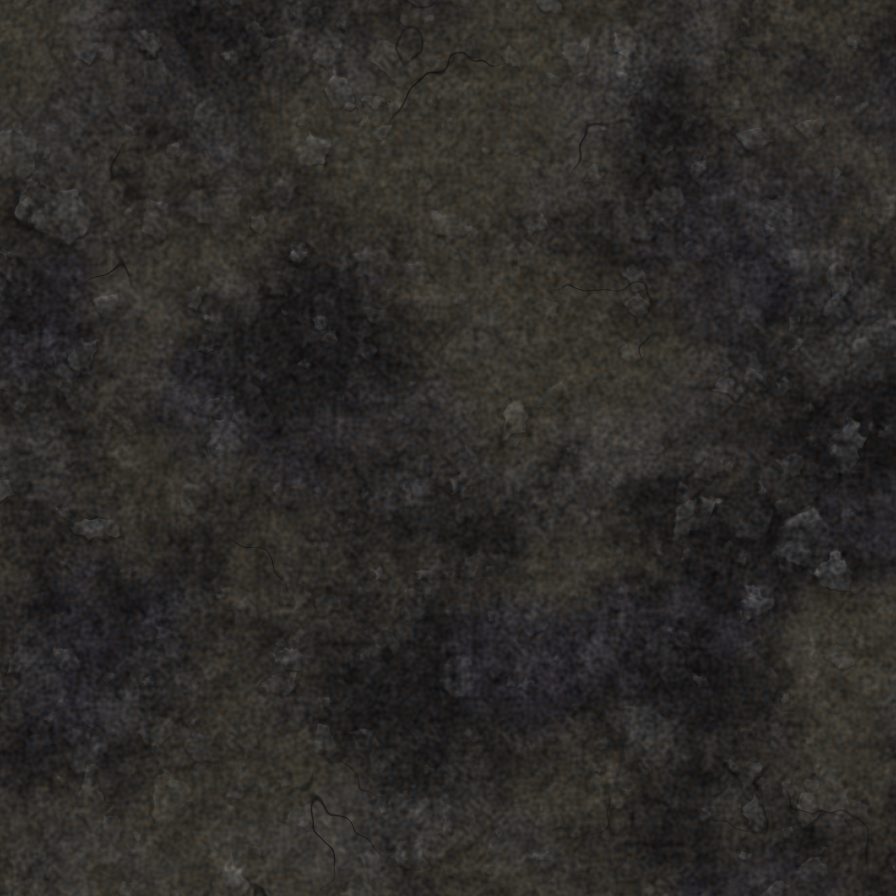
Write a three.js fragment shader that draws this texture.

```glsl
// Dark stony ground: olive loam, grey dust and sooty violet patches from gradient
// noise, strewn with worn angular stones of several sizes (random half-planes
// per grid cell), then thin broken cracks, clumps and a crisp coloured grain.

#define SOOT vec3(0.112, 0.106, 0.107)
#define LOAM vec3(0.218, 0.204, 0.173)
#define VIOLET vec3(0.165, 0.156, 0.178)
#define DUST vec3(0.235, 0.230, 0.230)
#define SLATE vec3(0.305, 0.310, 0.315)
#define PATCH_SCALE 3.4
#define STONE_EDGE 0.0022
#define STONE_OPACITY 0.85
#define CRACK_WIDTH 0.016
#define CLUMP_CONTRAST 0.48
#define GRAIN_CONTRAST 0.62
#define TINT_CONTRAST 0.030

varying vec2 vUv;

vec2 hash2(vec2 p) {
  vec3 q = fract(p.xyx * vec3(0.1031, 0.1030, 0.0973));
  q += dot(q, q.yzx + 33.33);
  return fract((q.xx + q.yz) * q.zy);
}

float cornerSlope(vec2 cell, vec2 offset) {
  return dot(hash2(cell) * 2.0 - 1.0, offset);
}

float gradientNoise(vec2 p) {
  vec2 i = floor(p), f = fract(p);
  vec2 u = f * f * f * (f * (f * 6.0 - 15.0) + 10.0);
  vec2 e = vec2(1.0, 0.0);
  float low = mix(cornerSlope(i, f), cornerSlope(i + e, f - e), u.x);
  float high = mix(cornerSlope(i + e.yx, f - e.yx), cornerSlope(i + 1.0, f - 1.0), u.x);
  return mix(low, high, u.y);
}

float fbm(vec2 p) {
  float sum = 0.0, amplitude = 1.0;
  for (int i = 0; i < 5; i++) {
    sum += amplitude * gradientNoise(p);
    p = mat2(1.6, 1.2, -1.2, 1.6) * p + 17.3;
    amplitude *= 0.55;
  }
  return sum;
}

// Signed distance to an irregular convex pentagon
float chipDistance(vec2 q, float radius, vec2 seed) {
  float d = -1.0;
  for (int k = 0; k < 5; k++) {
    vec2 h = hash2(seed + float(k) * 7.7);
    float angle = (float(k) + 0.7 * h.x) * 1.2566;
    d = max(d, dot(q, vec2(cos(angle), sin(angle))) - radius * (0.65 + 0.5 * h.y));
  }
  return d;
}

// Lays one size of scattered stones over the ground colour
vec3 addStones(vec3 ground, vec2 uv, float scale, float density, float opacity) {
  vec2 p = uv * scale + scale * 1.7;
  vec2 rough = vec2(gradientNoise(p * 3.5), gradientNoise(p * 3.5 + 31.0));
  rough += 0.6 * vec2(gradientNoise(p * 9.0), gradientNoise(p * 9.0 + 17.0));
  float wear = smoothstep(-0.3, 0.3, fbm(p * 2.2 + 50.0));
  float soft = STONE_EDGE * scale;
  for (int y = -1; y <= 1; y++) {
    for (int x = -1; x <= 1; x++) {
      vec2 cell = floor(p) + vec2(x, y);
      vec2 place = hash2(cell + 3.1), kind = hash2(cell + 61.7), look = hash2(cell + 113.3);
      if (kind.x > density) continue;
      vec2 offset = p - cell - 0.2 - 0.6 * place + 0.13 * rough;
      float turn = look.x * 6.2832;
      vec2 q = mat2(cos(turn), sin(turn), -sin(turn), cos(turn)) * offset;
      q.x *= 1.0 + 0.8 * place.x;
      float d = chipDistance(q, mix(0.20, 0.42, kind.y), cell + 211.0);
      float body = smoothstep(soft, -soft, d);
      float strength = opacity * mix(0.15, 1.0, look.y * look.y) * mix(0.3, 1.0, wear);
      float shadow = smoothstep(0.15, 0.0, d) * (1.0 - body) * smoothstep(0.3, -0.2, offset.y);
      float rim = smoothstep(0.06, 0.0, abs(d + 0.03)) * smoothstep(-0.1, 0.25, offset.y);
      float facet = 0.88 + 0.55 * dot(offset, vec2(-0.4, 0.9)) + 0.18 * rim;
      vec3 stone = mix(SLATE, ground * 1.5, 0.1 + 0.6 * place.y) * facet;
      ground *= 1.0 - 0.55 * strength * shadow;
      ground = mix(ground, stone, body * strength);
    }
  }
  return ground;
}

void main() {
  vec2 uv = vUv;

  // Broad earth patches
  float loam = smoothstep(-0.36, 0.36, fbm(uv * PATCH_SCALE + 4.6));
  float violet = smoothstep(-0.05, 0.35, fbm(uv * 4.2 + 23.0)) * (1.0 - 0.7 * loam);
  float dust = smoothstep(0.0, 0.5, fbm(uv * 7.0 + 62.0));
  vec3 color = mix(SOOT, LOAM, loam);
  color = mix(color, VIOLET, 0.7 * violet);
  color = mix(color, DUST, 0.5 * dust);

  // Clumps of soil, stronger where the earth is dark
  float clumps = fbm(uv * 26.0 + 9.0);
  color *= 1.0 + CLUMP_CONTRAST * mix(1.0, 0.6, loam) * clumps;

  // Stones from large and faint to small and crisp
  color = addStones(color, uv, 6.0, 0.32, STONE_OPACITY * 0.45);
  color = addStones(color, uv, 12.0, 0.52, STONE_OPACITY);
  color = addStones(color, uv, 21.0, 0.48, STONE_OPACITY * 0.85);
  color = addStones(color, uv, 42.0, 0.42, STONE_OPACITY * 0.75);

  // Sparse jagged cracks in the loam
  vec2 jag = uv + 0.010 * vec2(gradientNoise(uv * 45.0), gradientNoise(uv * 45.0 + 19.0));
  float ridge = gradientNoise(jag * 6.0 + 40.0) + 0.35 * gradientNoise(jag * 19.0 + 8.0);
  float crack = 1.0 - smoothstep(0.0, CRACK_WIDTH, abs(ridge));
  crack *= smoothstep(0.10, 0.28, gradientNoise(uv * 5.0 + 71.0)) * loam;
  color *= 1.0 - 0.5 * crack;

  // Fine grain with a slight warm and cool tint
  float grain = 0.8 * gradientNoise(uv * 80.0) + gradientNoise(uv * 165.0 + 5.0);
  float tint = gradientNoise(uv * 120.0 + 37.0);
  color *= 1.0 + GRAIN_CONTRAST * mix(1.0, 0.65, loam) * grain;
  color += TINT_CONTRAST * tint * vec3(0.8, 0.0, -0.8);

  gl_FragColor = vec4(color, 1.0);
}
```
